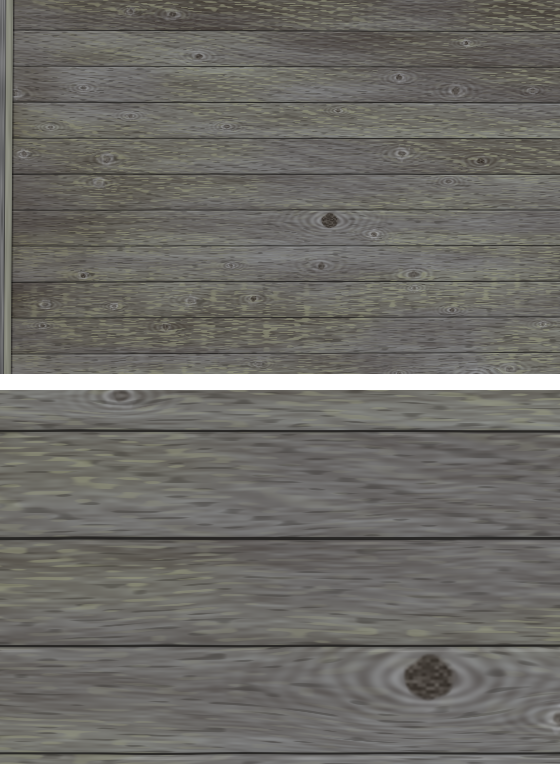
Top, the full canvas; bottom, a detail of the centre.
A Shadertoy shader for this texture:

```glsl
// Weathered grey plank wall: eleven horizontal boards with dark seams and a pale
// batten at the left. Stretched value noise gives the grain, which bends around
// hashed knots; low-frequency noise adds stains and lichen-coloured flecks.

float hash(vec2 p) {
    return fract(sin(dot(p, vec2(127.1, 311.7))) * 43758.545);
}

float noise(vec2 p) {
    vec2 i = floor(p), f = fract(p);
    f = f * f * (3.0 - 2.0 * f);
    return mix(mix(hash(i), hash(i + vec2(1, 0)), f.x),
               mix(hash(i + vec2(0, 1)), hash(i + vec2(1, 1)), f.x), f.y);
}

// Antialiased band of half-width w around zero
float line(float d, float w, float px) {
    return 1.0 - smoothstep(w - 0.6 * px, w + 0.6 * px, abs(d));
}

void mainImage(out vec4 fragColor, in vec2 fragCoord) {
    float px = 1.0 / iResolution.y;
    vec2 uv = fragCoord * px;

    // Boards converge slightly to the right
    vec2 p = vec2(uv.x, 0.5 + (uv.y - 0.5) * (1.0 + 0.007 * uv.x));
    float boardHeight = 0.0963;
    float v = (p.y - 0.053) / boardHeight;
    float row = floor(v);
    float boardHash = hash(vec2(row, 3.7));

    // Knots: bend the grain and gather halo, rings and core
    vec2 q = p;
    float halo = 0.0, core = 0.0, rings = 0.0, cellWidth = 0.19;
    float cell = floor(p.x / cellWidth);
    for (float k = -1.0; k <= 1.0; k++) {
        vec2 id = vec2(cell + k, row);
        bool large = id == vec2(4.0, 3.0);
        if (!large && hash(id + 11.3) > 0.42) continue;
        vec2 at = vec2(0.15 + 0.7 * hash(id + 5.1), 0.18 + 0.64 * hash(id + 8.9));
        float radius = mix(0.006, 0.012, pow(hash(id + 2.4), 2.0));
        if (large) { at = vec2(0.637, 0.72); radius = 0.022; }
        vec2 center = vec2((id.x + at.x) * cellWidth, 0.053 + (row + at.y) * boardHeight);
        vec2 d = p - center;
        float wobble = 0.75 + 0.5 * noise(d / radius * 1.6 + id * 7.0);
        float r = length(d * vec2(0.85, 1.0)) / radius * wobble;
        float oval = length(d * vec2(0.42, 1.0)) / radius;
        float reach = exp(-oval * oval * 0.2);
        q.y -= d.y * 0.8 * reach;
        rings += reach * sin(oval * (large ? 17.0 : 9.0) + 6.0 * noise(p * vec2(25, 50)));
        float ringEdge = smoothstep(2.0, 1.1, r) * (0.55 + 0.45 * noise(d * 160.0 + id));
        halo += ringEdge * (0.45 + 0.55 * hash(id + 6.2));
        core = max(core, smoothstep(1.05, 0.5, r) * (0.3 + 0.5 * hash(id + 1.8)));
        if (large) core = max(core, 0.85 * smoothstep(1.0, 0.7, r));
    }

    // Layered grain, offset per board so that no two match
    q += vec2(boardHash * 17.0, row * 3.1);
    q.y += 0.012 * noise(q * vec2(5, 22)) + 0.003 * noise(q * vec2(17, 50));
    float broad = noise(q * vec2(5, 95));
    float medium = noise(q * vec2(18, 260));
    float fine = noise(q * vec2(60, 480));
    float patches = noise(q * vec2(2.6, 17));
    float grain = 0.28 * broad + 0.36 * medium + 0.36 * fine;

    // Wide weathering: whole boards and long stretches differ in tone
    float stretch = noise(vec2(uv.x * 2.2 + boardHash * 9.0, row * 4.7));
    float drift = noise(uv * vec2(1.8, 2.6) + 6.0);
    float weather = 0.6 * (stretch - 0.5) + 0.5 * (drift - 0.5)
                  + 0.35 * (boardHash - 0.5) + 0.6 * (patches - 0.5);

    // Brown to silver wood, with blue-grey worn patches
    float tone = 0.59 + 0.95 * (grain - 0.5) + 0.85 * weather + 0.24 * rings;
    vec3 col = mix(vec3(0.31, 0.288, 0.277), vec3(0.505, 0.508, 0.51), clamp(tone, -0.15, 1.2));

    // Short dark cracks and yellowish lichen flecks
    float crack = smoothstep(0.64, 0.88, noise(q * vec2(40, 370) + 40.0));
    col = mix(col, vec3(0.24, 0.23, 0.22), 0.45 * crack);
    float fleck = smoothstep(0.54, 0.82, noise(q * vec2(48, 360) + 90.0));
    float lichen = smoothstep(0.25, 0.75, noise(p * vec2(3.5, 20) + 31.0));
    col = mix(col, vec3(0.585, 0.59, 0.52), fleck * (0.18 + 0.42 * lichen));
    col *= mix(vec3(1.0), vec3(1.01, 1.015, 0.955), lichen);

    // Brown weather stain near the batten
    float stain = exp(-uv.x * 4.0) * (0.25 + 0.75 * noise(vec2(uv.x * 9.0, row * 5.3)));
    col *= mix(vec3(1.0), vec3(0.68, 0.63, 0.58), stain);

    // Pale knot halo, ringed dark core
    col = mix(col, vec3(0.60, 0.60, 0.615) + 0.09 * rings, 0.6 * min(halo, 1.0));
    float pith = noise(p * vec2(260, 320));
    col = mix(col, vec3(0.25, 0.225, 0.20) + 0.22 * (pith - 0.5), core);

    // Seams with a worn lower lip and a soft shadow
    float joint = floor(v + 0.5);
    float seam = (v - joint) * boardHeight;
    seam += 0.0008 * (noise(vec2(uv.x * 14.0, joint * 9.0)) - 0.5);
    float width = 0.0007 + 0.0007 * hash(vec2(joint, 9.2));
    col += 0.09 * line(seam + 0.004, 0.0015, px) * noise(vec2(uv.x * 40.0, row));
    col *= 1.0 - 0.14 * exp(-abs(seam) * 300.0);
    col = mix(col, vec3(0.12, 0.115, 0.11), 0.85 * line(seam, width, px));

    // Leaning vertical batten, its shadow, and the post behind it
    float side = uv.x - 0.006 * uv.y;
    float upright = noise(uv * vec2(330, 12)) - 0.5;
    col *= 1.0 - 0.5 * smoothstep(0.036, 0.029, side);
    vec3 batten = vec3(0.54, 0.545, 0.495) + 0.08 * upright;
    batten *= 1.0 - 0.12 * smoothstep(0.018, 0.029, side);
    col = mix(col, batten, 1.0 - smoothstep(-0.6 * px, 0.6 * px, side - 0.029));
    vec3 post = vec3(0.42, 0.42, 0.425) + 0.18 * upright;
    col = mix(col, post, 1.0 - smoothstep(-0.6 * px, 0.6 * px, side - 0.010));
    col *= 1.0 - 0.4 * line(side - 0.010, 0.001, px);

    fragColor = vec4(col, 1.0);
}
```
